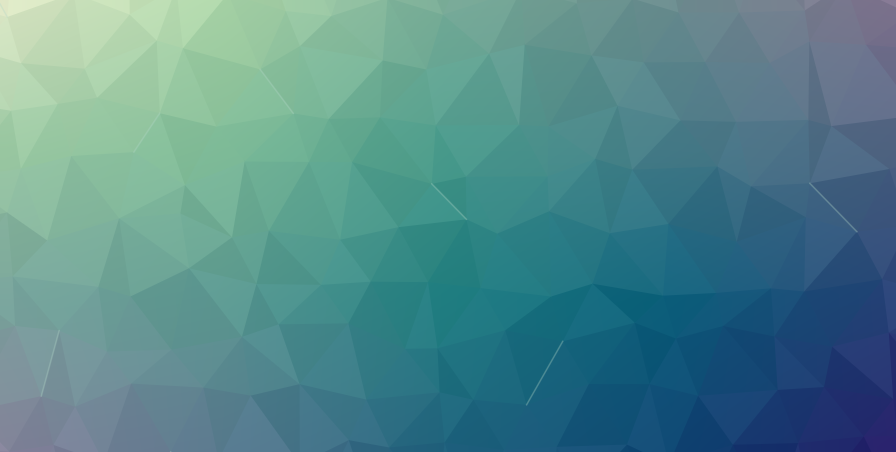
Reproduce this background procedurally as a Shadertoy shader.

```glsl
// Low-poly backdrop: a pale green to teal to indigo colour field, cut into facets.
// A staggered, jittered lattice is split along the shorter diagonal of each cell;
// every triangle takes the field colour near its centre plus a slight random shade.

const float ROWS = 8.0;         // lattice rows over the canvas height
const float JITTER = 0.62;      // vertex displacement, in cells
const float FLATNESS = 0.62;    // 0 = smooth field, 1 = flat facets
const float SHADE = 0.045;      // range of the random facet brightness
const float SEAM_SHARE = 0.07;  // share of cells with a pale hairline
const float SEAM_WIDTH = 0.008; // in cells
const float SEAM_ALPHA = 0.35;
const vec3 SEAM_COLOR = vec3(0.70, 0.84, 0.78);

// Colour field: four rows from top to bottom, five stops from left to right
const vec3 TOP[5] = vec3[5](
    vec3(0.88, 0.91, 0.78), vec3(0.68, 0.84, 0.66), vec3(0.48, 0.68, 0.60),
    vec3(0.42, 0.55, 0.56), vec3(0.52, 0.46, 0.57));
const vec3 UPPER[5] = vec3[5](
    vec3(0.60, 0.78, 0.63), vec3(0.49, 0.73, 0.59), vec3(0.28, 0.60, 0.54),
    vec3(0.28, 0.49, 0.54), vec3(0.31, 0.39, 0.51));
const vec3 LOWER[5] = vec3[5](
    vec3(0.47, 0.64, 0.61), vec3(0.36, 0.60, 0.57), vec3(0.13, 0.50, 0.51),
    vec3(0.04, 0.37, 0.48), vec3(0.16, 0.26, 0.47));
const vec3 BOTTOM[5] = vec3[5](
    vec3(0.53, 0.51, 0.61), vec3(0.35, 0.47, 0.56), vec3(0.12, 0.38, 0.49),
    vec3(0.06, 0.27, 0.45), vec3(0.15, 0.11, 0.41));

float hash(vec2 p) {
    vec3 q = fract(p.xyx * vec3(0.1031, 0.1030, 0.0973));
    q += dot(q, q.yzx + 33.33);
    return fract((q.x + q.y) * q.z);
}

float cross2(vec2 a, vec2 b) { return a.x * b.y - a.y * b.x; }

vec3 alongRow(vec3 stops[5], float x) {
    float t = x * 4.0;
    int i = int(min(floor(t), 3.0));
    return mix(stops[i], stops[i + 1], t - float(i));
}

vec3 colorField(vec2 uv) {
    uv = clamp(uv, 0.0, 1.0);
    float t = (1.0 - uv.y) * 3.0;
    vec3 c = mix(alongRow(TOP, uv.x), alongRow(UPPER, uv.x), clamp(t, 0.0, 1.0));
    c = mix(c, alongRow(LOWER, uv.x), clamp(t - 1.0, 0.0, 1.0));
    return mix(c, alongRow(BOTTOM, uv.x), clamp(t - 2.0, 0.0, 1.0));
}

// Lattice vertex: odd rows shift by half a cell, then each point is jittered
vec2 vertex(vec2 id) {
    vec2 offset = vec2(hash(id + 17.0), hash(id + 71.0)) - 0.5;
    return id + vec2(0.5 * mod(id.y, 2.0), 0.0) + JITTER * offset;
}

// Signed distance to the line of an edge, negative on the inner side
float edgeDistance(vec2 p, vec2 a, vec2 b, float side) {
    return -side * cross2(b - a, p - a) / max(length(b - a), 0.001);
}

float segmentDistance(vec2 p, vec2 a, vec2 b) {
    vec2 ab = b - a;
    return length(p - a - ab * clamp(dot(p - a, ab) / dot(ab, ab), 0.0, 1.0));
}

// Facet colour in rgb, weighted by its coverage in a
vec4 facet(vec2 p, vec2 a, vec2 b, vec2 c, vec2 size, float pixel) {
    float side = sign(cross2(b - a, c - a));
    float d = max(edgeDistance(p, a, b, side),
              max(edgeDistance(p, b, c, side), edgeDistance(p, c, a, side)));
    float coverage = clamp(0.5 - d / pixel, 0.0, 1.0);
    vec2 center = (a + b + c) / 3.0;
    vec3 color = colorField(mix(p, center, FLATNESS) / size);
    color += SHADE * (hash(center * 37.0 + 200.0) - 0.5);
    return vec4(color, 1.0) * coverage;
}

void mainImage(out vec4 fragColor, in vec2 fragCoord) {
    float pixel = ROWS / iResolution.y;
    vec2 p = fragCoord * pixel;
    vec2 size = iResolution.xy * pixel;
    vec4 sum = vec4(colorField(p / size), 1.0) * 0.001;
    float seam = 0.0;

    // Gather the facets of the nearby cells
    for (int j = -1; j <= 1; j++) {
        for (int i = -1; i <= 1; i++) {
            vec2 id = floor(p) + vec2(i, j);
            vec2 a = vertex(id), b = vertex(id + vec2(1.0, 0.0));
            vec2 c = vertex(id + 1.0), d = vertex(id + vec2(0.0, 1.0));

            // Rotate the corners so that a-c is the shorter diagonal
            if (distance(b, d) < distance(a, c)) {
                vec2 first = a;
                a = b; b = c; c = d; d = first;
            }
            sum += facet(p, a, b, c, size, pixel);
            sum += facet(p, a, c, d, size, pixel);

            // Pale hairline on a few of the diagonals
            float chosen = step(hash(id + 131.0), SEAM_SHARE);
            float line = 1.0 - smoothstep(0.0, SEAM_WIDTH + pixel, segmentDistance(p, a, c));
            seam = max(seam, chosen * line);
        }
    }
    vec3 color = mix(sum.rgb / sum.a, SEAM_COLOR, SEAM_ALPHA * seam);
    fragColor = vec4(color, 1.0);
}
```
